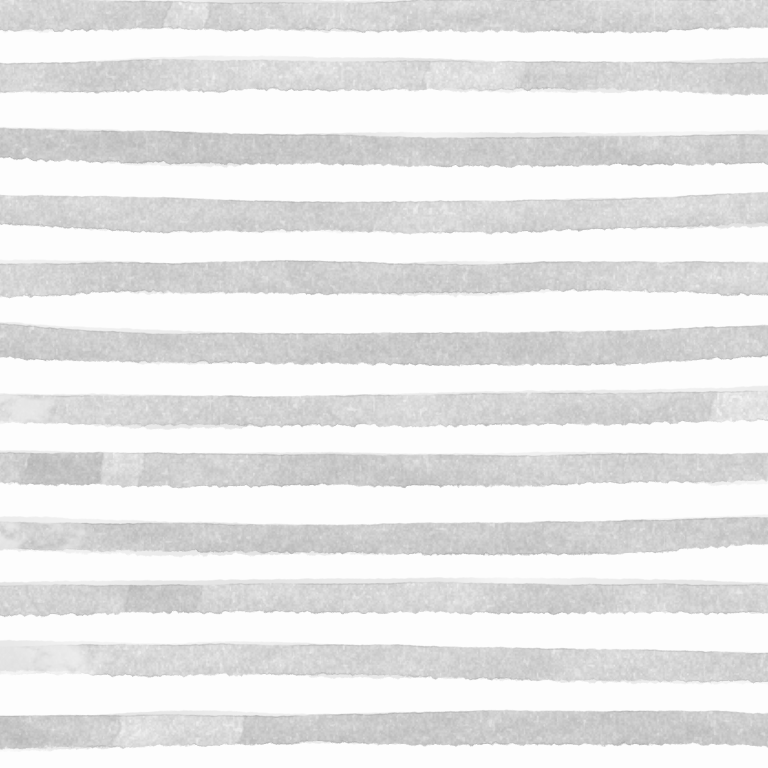
Write a WebGL 2 fragment shader that draws this pattern.

```glsl
#version 300 es
precision highp float;

uniform vec2 u_resolution;
out vec4 outColor;

const float ROWS = 12.0;
const float FIRST_CENTER = 0.0485;
const float SPACING = 0.0845;
const float HALF_WIDTH = 0.0200;
const float WANDER = 0.0035;
const float ROUGHNESS = 0.0042;
const float RIM_WIDTH = 0.0026;
const float RIM_PIGMENT = 1.0;
const float MOTTLE = 1.25;
const float GRAIN = 0.085;
const vec3 PAPER = vec3(0.993);
const vec3 PALE_WASH = vec3(0.85);
const vec3 DARK_WASH = vec3(0.755);

// Pigment strength of each stripe, bottom to top
const float STRENGTH[12] = float[12](
    0.50, 0.15, 0.32, 0.46, 0.36, 0.24, 0.46, 0.24, 0.20, 0.54, 0.16, 0.26);

// Lean of each stripe in thousandths: lift, bow at the middle, tilt
const vec3 LEAN[12] = vec3[12](
    vec3(-0.9, 4.6, 4.0), vec3(3.1, 3.3, -11.7), vec3(1.3, 2.6, 2.6),
    vec3(3.3, -5.9, 4.0), vec3(4.8, -3.3, 4.0), vec3(-1.6, -3.3, 6.5),
    vec3(0.0, -9.8, 1.3), vec3(-1.3, 0.0, 1.3), vec3(2.6, -9.8, 1.3),
    vec3(0.9, -6.5, -7.8), vec3(3.9, 3.9, -2.6), vec3(3.9, -2.6, 0.0));

// Reworked brush spots: row, start x, end x, added pigment
const int SPOTS = 8;
const vec4 SPOT[SPOTS] = vec4[SPOTS](
    vec4(0.0, 0.152, 0.315, -0.75), vec4(1.0, 0.050, 0.120, 0.40),
    vec4(2.0, 0.166, 0.260, 0.55), vec4(4.0, 0.032, 0.132, 0.50),
    vec4(4.0, 0.134, 0.185, -0.45), vec4(10.0, 0.555, 0.680, -0.40),
    vec4(5.0, 0.925, 1.050, -0.55), vec4(11.0, 0.215, 0.270, -0.45));

float hash(vec2 p) {
    vec3 q = fract(vec3(p.xyx) * 0.1031);
    q += dot(q, q.yzx + 33.33);
    return fract((q.x + q.y) * q.z);
}

float noise(vec2 p) {
    vec2 cell = floor(p);
    vec2 f = fract(p);
    f = f * f * (3.0 - 2.0 * f);
    float low = mix(hash(cell), hash(cell + vec2(1.0, 0.0)), f.x);
    float high = mix(hash(cell + vec2(0.0, 1.0)), hash(cell + 1.0), f.x);
    return mix(low, high, f.y);
}

float fbm(vec2 p) {
    float sum = 0.0;
    for (float weight = 0.5; weight > 0.05; weight *= 0.5) {
        sum += weight * noise(p);
        p = p * 2.03 + 17.3;
    }
    return sum / 0.9375;
}

// Signed depth inside a stripe; the lower edge is rougher than the upper
float stripeDepth(float x, float y, float id) {
    float ripple = (fbm(vec2(x * 14.0, id + 40.0)) - 0.5) * ROUGHNESS;
    float swell = (noise(vec2(x * 5.0, id + 80.0)) - 0.5) * ROUGHNESS * 1.2;
    float tooth = (fbm(vec2(x * 150.0, y * 120.0 + id)) - 0.5) * ROUGHNESS;
    float top = HALF_WIDTH + ripple + swell + tooth * 0.5 - y;
    float bottom = HALF_WIDTH - ripple + swell + tooth * 1.6 + y;
    return min(top, bottom);
}

void main() {
    vec2 uv = gl_FragCoord.xy / u_resolution;
    float pixel = 1.0 / min(u_resolution.x, u_resolution.y);
    float row = clamp(floor((uv.y - FIRST_CENTER) / SPACING + 0.5), 0.0, ROWS - 1.0);

    // Stripe center: lean plus hand wander
    vec3 lean = LEAN[int(row)] * 0.001;
    float bow = 4.0 * uv.x * (1.0 - uv.x);
    float center = FIRST_CENTER + row * SPACING + lean.x + lean.y * bow + lean.z * (uv.x - 0.5);
    center += (noise(vec2(uv.x * 5.0, row * 7.3 + 3.0)) - 0.5) * WANDER;
    float y = uv.y - center;
    float depth = stripeDepth(uv.x, y, row * 13.7);
    float body = smoothstep(-pixel, pixel, depth);

    // Thin, paler wash straying past the main stroke
    float stray = (noise(vec2(uv.x * 4.0, row * 5.9 + 60.0)) - 0.35) * 0.009;
    float fringe = smoothstep(-pixel, pixel, stripeDepth(uv.x, y - stray, row * 13.7 + 5.0));
    fringe *= 0.15 + 0.6 * noise(vec2(uv.x * 9.0, row * 3.1));

    // Mottled pigment, pooling in the lower part
    float pigment = STRENGTH[int(row)] - y / HALF_WIDTH * 0.08;
    pigment += (fbm(vec2(uv.x * 7.0, uv.y * 22.0)) - 0.5) * MOTTLE;
    pigment += (fbm(uv * vec2(60.0, 80.0) + 9.0) - 0.5) * MOTTLE * 0.4;

    // Overlapping strokes and lifted patches, with slanted outlined ends
    float ragged = (fbm(uv * 60.0) - 0.5) * 0.016 - y * 0.25;
    for (int i = 0; i < SPOTS; i++) {
        float span = min(uv.x + ragged - SPOT[i].y, SPOT[i].z - uv.x - ragged);
        float sameRow = 1.0 - step(0.5, abs(row - SPOT[i].x));
        float outline = 0.3 * (1.0 - smoothstep(0.0, 0.004, abs(span)));
        pigment += sameRow * (smoothstep(-0.002, 0.003, span) * SPOT[i].w + outline);
    }

    // Dry, faded starts on some lower stripes
    float fades = mod(row, 2.0) * (1.0 - step(6.0, row));
    float fadeEnd = 0.15 - 0.015 * row + 0.08 * (fbm(uv * 30.0) - 0.5);
    float dry = fades * (1.0 - smoothstep(fadeEnd - 0.05, fadeEnd + 0.01, uv.x));
    dry *= smoothstep(0.25, 0.6, fbm(uv * vec2(24.0, 45.0) + row));

    // Dried rim and paper grain
    float rimNoise = smoothstep(0.2, 0.7, noise(vec2(uv.x * 22.0, row * 9.1 + sign(y))));
    float rim = (1.0 - smoothstep(0.0, RIM_WIDTH, depth)) * rimNoise;
    float grain = noise(uv * 420.0) + noise(uv * vec2(260.0, 190.0) + 31.0) - 1.0;
    float speck = smoothstep(0.75, 0.95, noise(uv * vec2(230.0, 180.0) + 71.0));

    vec3 wash = mix(PALE_WASH, DARK_WASH, clamp(pigment + rim * RIM_PIGMENT, -0.6, 1.7));
    wash += grain * GRAIN * 0.6 + speck * GRAIN * 0.5;
    vec3 color = mix(PAPER, PALE_WASH, fringe);
    color = mix(color, wash, body * (1.0 - 0.8 * dry));
    outColor = vec4(clamp(color, 0.0, 1.0), 1.0);
}
```
